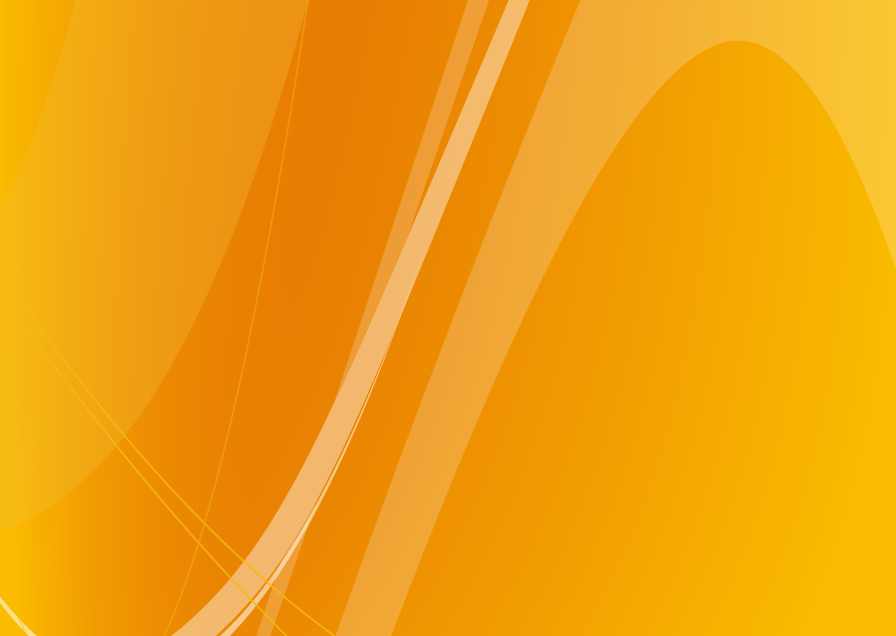
Give the GLSL for this background, as a Shadertoy shader.

```glsl
// Warm orange backdrop with translucent sweeping bands and fine yellow lines.
// Each shape is bounded by implicit curves whose screen-space gradient gives
// an even antialiased edge; p is measured in canvas heights.

#define DEEP_ORANGE vec3(0.910, 0.488, 0.012)
#define GOLD        vec3(0.980, 0.735, 0.000)
#define LEAF_TINT   vec3(0.950, 0.740, 0.220)
#define LINE_YELLOW vec3(0.955, 0.730, 0.050)
#define LEAF_ALPHA   0.32
#define VEIL_ALPHA   0.20
#define RIBBON_ALPHA 0.42
#define RIBBON_BEND  8.0
#define LINE_HALF_WIDTH 0.0014

float gradientLength(float field) {
    return max(length(vec2(dFdx(field), dFdy(field))), 1e-6);
}

// Antialiased coverage of the region where the field is positive.
float fill(float field) {
    return clamp(0.5 + field / gradientLength(field), 0.0, 1.0);
}

// Antialiased line along the zero contour of the field.
float stroke(float field, float halfWidth) {
    float pixels = abs(field) / gradientLength(field);
    return clamp(0.5 + halfWidth * iResolution.y - pixels, 0.0, 1.0);
}

float cubic(float x, vec4 c) {
    return c.x + x * (c.y + x * (c.z + x * c.w));
}

// Nearly straight edge that curls left towards the bottom.
float ribbonEdge(float y, float base, float slope, float curl) {
    return base + slope * y - curl * exp(-RIBBON_BEND * y);
}

// Rounded summit with a parabolic right flank and a straighter left one.
float hill(float x) {
    float u = x - 1.161;
    return 0.936 - 5.85 * u * u / (1.0 + 1.58 * max(-u, 0.0));
}

// Dark slanted valley rising to gold on both sides.
vec3 backdrop(vec2 p) {
    float valley = 0.36 + 0.20 * p.y;
    float left = max(valley - p.x, 0.0) / valley;
    float right = max(p.x - valley, 0.0) / (1.42 - valley);
    float low = 1.0 - p.y;
    float glow = pow(left, 1.9) + pow(right, 1.15) + 0.16 * low * low * low;
    return mix(DEEP_ORANGE, GOLD, clamp(glow, 0.0, 1.0));
}

void mainImage(out vec4 fragColor, in vec2 fragCoord) {
    vec2 p = fragCoord / iResolution.y;
    vec3 color = backdrop(p);

    // Leaf in the upper left
    float leafOuter = p.y - cubic(p.x, vec4(0.163, 0.3825, 1.476, 2.669));
    float leafInner = cubic(p.x, vec4(0.674, 1.68, 8.9, 0.0)) - p.y;
    color = mix(color, LEAF_TINT, LEAF_ALPHA * fill(leafOuter) * fill(leafInner));

    // Broad veil above the hill
    float veilLeft = p.x - cubic(p.y, vec4(0.5275, 0.355, 0.03, 0.0));
    float veil = fill(veilLeft) * fill(p.y - hill(p.x));

    // Straight faint band passing beneath the bright ribbon
    float band = fill(p.x - 0.403 - 0.333 * p.y) * fill(0.425 + 0.344 * p.y - p.x);
    float ribbon = fill(p.x - ribbonEdge(p.y, 0.375, 0.425, 0.106))
                 * fill(ribbonEdge(p.y, 0.428, 0.405, 0.089) - p.x);
    float whiteness = max(VEIL_ALPHA * max(veil, band), RIBBON_ALPHA * ribbon);
    color = mix(color, vec3(1.0), whiteness);

    // Sliver in the lower left corner
    float sliver = fill(cubic(p.x, vec4(0.062, -1.25, 3.1, 0.0)) - p.y)
                 * fill(p.y - cubic(p.x, vec4(0.052, -1.3, 3.2, 0.0)));
    color = mix(color, vec3(1.0), 0.55 * sliver);

    // Fine crossing lines
    float lines = stroke(p.y - cubic(p.x, vec4(0.573, -1.454, 0.693, 0.0)), LINE_HALF_WIDTH);
    lines = max(lines, stroke(p.y - cubic(p.x, vec4(0.542, -1.409, 0.458, 0.0)), LINE_HALF_WIDTH));
    lines = max(lines, 0.5 * stroke(p.y - cubic(p.x, vec4(0.108, -3.0, 10.0, 0.0)), LINE_HALF_WIDTH));
    color = mix(color, LINE_YELLOW, 0.85 * lines);

    fragColor = vec4(color, 1.0);
}
```
